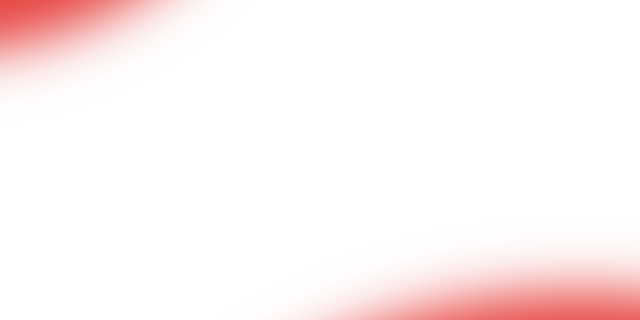
Reproduce this background procedurally as a WebGL 2 fragment shader.

```glsl
#version 300 es
precision highp float;
// White background with two soft red glows, one in the upper left corner and
// one along the lower right edge. Each is a large ellipse lying mostly off
// the canvas, whose edge is softened with a Gaussian falloff.

uniform vec2 u_resolution;
out vec4 fragColor;

const vec3 WHITE = vec3(1.0);
const vec3 RED = vec3(0.898, 0.224, 0.208);
const float BLUR = 0.086;    // standard deviation, in canvas heights
const float OPACITY = 0.96;

// Approximate signed distance to an axis-aligned ellipse, negative inside.
float ellipseDistance(vec2 p, vec2 center, vec2 radii) {
    vec2 q = (p - center) / radii;
    float level = length(q);
    float slope = length(q / radii);
    return level * (level - 1.0) / max(slope, 1e-4);
}

// Coverage of a Gaussian-blurred edge (logistic fit of the normal integral).
float blurredEdge(float dist, float sigma) {
    float z = clamp(dist / sigma, -5.0, 5.0);
    return 1.0 / (1.0 + exp(1.5976 * z + 0.0706 * z * z * z));
}

// Lays one blurred ellipse over a base colour.
vec3 addGlow(vec3 base, vec3 tint, vec2 p, vec2 center, vec2 radii) {
    float coverage = blurredEdge(ellipseDistance(p, center, radii), BLUR);
    return mix(base, tint, OPACITY * coverage);
}

void main() {
    // One unit is the canvas height; the width is the aspect ratio.
    vec2 p = gl_FragCoord.xy / u_resolution.y;

    vec3 color = WHITE;
    color = addGlow(color, RED, p, vec2(-0.20, 2.034), vec2(1.198));
    color = addGlow(color, RED, p, vec2(1.823, -1.19), vec2(1.609, 1.276));

    fragColor = vec4(color, 1.0);
}
```
